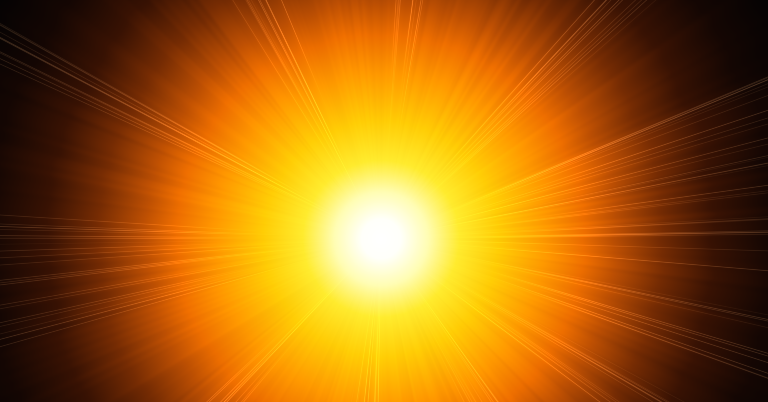
A Shadertoy shader for this background:

```glsl
const vec2 SUN_CENTER = vec2(-0.007, 0.406);   // x from the middle, in canvas heights
const vec3 RAY_COLOR = vec3(1.0, 0.75, 0.5);
const float RAY_STRENGTH = 0.17;
const float RAY_WIDTH = 0.0013;
const float BUNDLE_SPREAD = 0.17;
const int STRANDS = 10;
const float STREAK_DEPTH = 0.022;
const float GLOW_SIZE = 0.975;
const float TAU = 6.28319;

// Glow colours from the core outward
const int STOPS = 12;
const float GLOW_RADIUS[STOPS] = float[](
    0.0, 0.05, 0.12, 0.20, 0.30, 0.42, 0.52, 0.60, 0.72, 0.85, 1.0, 1.15);
const vec3 GLOW_COLOR[STOPS] = vec3[](
    vec3(1.0, 1.0, 1.0),   vec3(1.0, 1.0, 0.98),   vec3(1.0, 0.99, 0.70),
    vec3(1.0, 0.92, 0.18), vec3(1.0, 0.80, 0.02),  vec3(1.0, 0.60, 0.0),
    vec3(0.93, 0.43, 0.0), vec3(0.74, 0.31, 0.01), vec3(0.46, 0.17, 0.01),
    vec3(0.22, 0.07, 0.01), vec3(0.08, 0.025, 0.01), vec3(0.02, 0.01, 0.01));

// Directions of the ray bundles, in radians
const int BUNDLES = 14;
const float BEARING[BUNDLES] = float[](
    2.70, 2.05, 1.46, 0.78, 0.35, 0.18, -0.02,
    -0.27, -0.56, -1.03, -1.67, -2.31, -2.95, 3.13);

float hash(float n) {
    return fract(sin(n * 127.1) * 43758.5453);
}

// Smooth noise that wraps around the full circle
float angularNoise(float angle, float count, float seed) {
    float x = fract(angle / TAU) * count;
    float cell = floor(x);
    float a = hash(cell + seed);
    float b = hash(mod(cell + 1.0, count) + seed);
    return mix(a, b, smoothstep(0.0, 1.0, x - cell));
}

vec3 glow(float radius) {
    vec3 color = GLOW_COLOR[0];
    for (int i = 1; i < STOPS; i++) {
        float t = (radius - GLOW_RADIUS[i - 1]) / (GLOW_RADIUS[i] - GLOW_RADIUS[i - 1]);
        color = mix(color, GLOW_COLOR[i], clamp(t, 0.0, 1.0));
    }
    return color;
}

// Thin strands fanning out in bundles
float rays(vec2 p, float pixel) {
    float width = max(RAY_WIDTH, 0.5 * pixel);
    float radius = length(p);
    float light = 0.0;
    for (int i = 0; i < BUNDLES; i++) {
        for (int j = 0; j < STRANDS; j++) {
            float seed = float(i * STRANDS + j) + 1.0;
            float angle = BEARING[i] + (hash(seed) - 0.5) * BUNDLE_SPREAD;
            vec2 dir = vec2(cos(angle), sin(angle));
            float d = (p.x * dir.y - p.y * dir.x) / width;
            float start = 0.08 + 0.3 * hash(seed + 211.0);
            float fade = step(0.0, dot(p, dir)) * smoothstep(start, start + 0.3, radius);
            light += exp(-d * d) * fade * mix(0.2, 1.0, hash(seed + 503.0));
        }
    }
    return min(light, 1.2) * RAY_WIDTH / width;
}

void mainImage(out vec4 fragColor, in vec2 fragCoord) {
    vec2 p = (fragCoord - vec2(0.5 * iResolution.x, 0.0)) / iResolution.y - SUN_CENTER;
    float radius = length(p);
    float angle = atan(p.y, p.x);

    // Soft streaks stretch the glow along each direction
    float streak = 0.25 * angularNoise(angle, 60.0, 17.0)
                 + 0.35 * angularNoise(angle, 190.0, 91.0)
                 + 0.40 * angularNoise(angle, 420.0, 307.0) - 0.5;
    streak *= smoothstep(0.06, 0.4, radius);
    vec3 color = glow(radius / GLOW_SIZE * (1.0 - 2.0 * STREAK_DEPTH * streak));
    color *= 1.0 + 2.0 * STREAK_DEPTH * streak;

    // Fine rays over the glow
    color += RAY_COLOR * RAY_STRENGTH * rays(p, 1.0 / iResolution.y);

    fragColor = vec4(clamp(color, 0.0, 1.0), 1.0);
}
```
